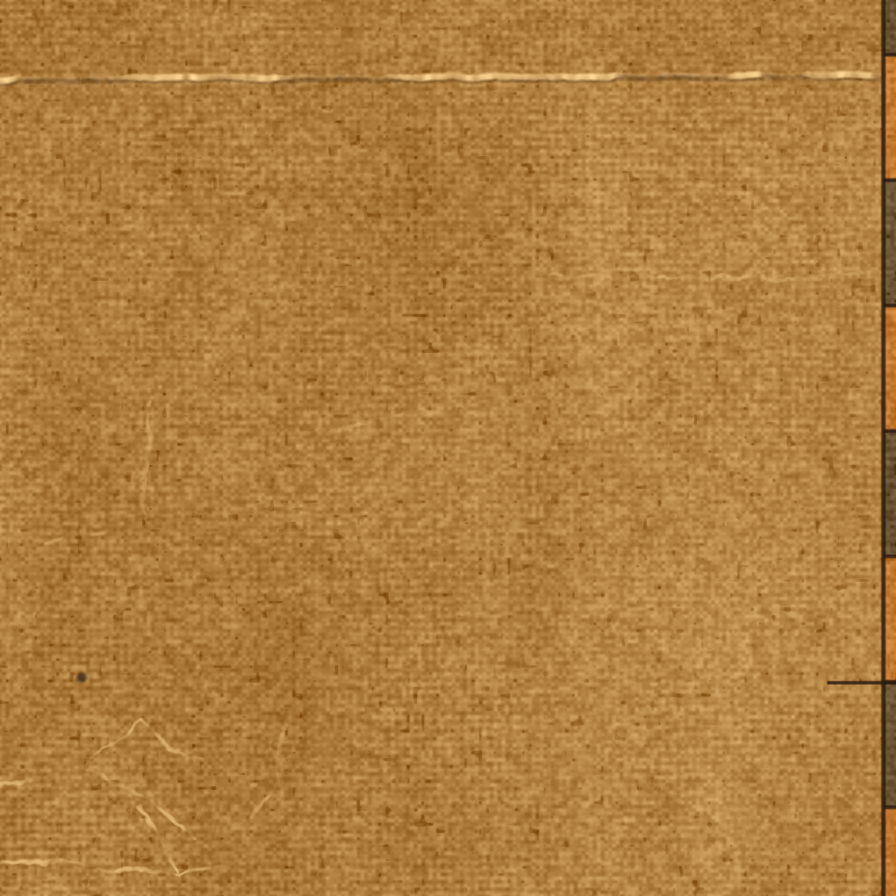
A three.js fragment shader for this texture:

```glsl
varying vec2 vUv;

#define CLOTH vec3(0.688, 0.495, 0.246)
#define TONE_STEP vec3(0.060, 0.065, 0.066)
#define CREASE vec3(0.96, 0.80, 0.54)
#define INK vec3(0.16, 0.10, 0.06)
#define BLOCK_ORANGE vec3(0.76, 0.46, 0.16)
#define BLOCK_GREY vec3(0.40, 0.31, 0.18)
#define THREADS vec2(96.0, 106.0)
#define BORDER_X 0.986
#define BLOCK_HEIGHT 0.140
#define TICK_Y 0.238

float hash(vec2 p) {
  vec3 q = fract(vec3(p.xyx) * 0.1031);
  q += dot(q, q.yzx + 33.33);
  return fract((q.x + q.y) * q.z);
}

float noise(vec2 p) {
  vec2 i = floor(p), f = fract(p);
  f = f * f * (3.0 - 2.0 * f);
  return mix(mix(hash(i), hash(i + vec2(1.0, 0.0)), f.x),
             mix(hash(i + vec2(0.0, 1.0)), hash(i + 1.0), f.x), f.y);
}

float fbm(vec2 p) {
  float sum = 0.0, amp = 0.5;
  for (int i = 0; i < 4; i++) {
    sum += amp * noise(p);
    p = p * 2.03 + 17.0;
    amp *= 0.5;
  }
  return sum / 0.9375;
}

float segment(vec2 p, vec2 a, vec2 b) {
  vec2 ab = b - a;
  return length(p - a - ab * clamp(dot(p - a, ab) / dot(ab, ab), 0.0, 1.0));
}

float stroke(float dist, float width) {
  return 1.0 - smoothstep(width * 0.3, width + 0.0015, dist);
}

// Thin crack with worn gaps along its length
float crack(vec2 p, vec2 a, vec2 b) {
  float wear = smoothstep(0.22, 0.75, noise(p * 65.0 + 9.0));
  return stroke(segment(p, a, b), 0.0019) * (0.25 + 0.75 * wear);
}

// Tone of the cloth, in steps around its middle colour
float clothTone(vec2 uv) {
  vec2 bent = uv + 0.003 * vec2(noise(uv * 22.0), noise(uv * 22.0 + 40.0));
  vec2 weave = sin(6.2832 * bent * THREADS);
  float weaveFade = 0.5 + noise(uv * 11.0 + 70.0);
  float tone = weaveFade * (0.34 * weave.y + 0.20 * weave.x);
  tone += 2.3 * (noise(uv * vec2(235.0, 250.0)) - 0.5);
  tone += 1.3 * (noise(uv * vec2(95.0, 130.0) + 31.0) - 0.5);
  tone += 1.7 * (fbm(uv * 4.0 + 5.0) - 0.5);
  tone += 0.7 * (noise(vec2(uv.x * 15.0, uv.y * 2.5)) - 0.5);
  tone += 0.55 * (uv.x - 0.5);
  tone -= 1.8 * smoothstep(0.82, 0.97, noise(uv * 125.0 + 83.0));
  return tone;
}

float cracks(vec2 uv) {
  vec2 p = uv + 0.022 * (vec2(fbm(uv * 26.0), fbm(uv * 26.0 + 50.0)) - 0.5);
  float faint = crack(p, vec2(0.59, 0.690), vec2(0.68, 0.699));
  faint = max(faint, crack(p, vec2(0.68, 0.699), vec2(0.86, 0.686)));
  faint = max(faint, crack(p, vec2(0.86, 0.686), vec2(0.98, 0.698)));
  faint = max(faint, crack(p, vec2(0.33, 0.500), vec2(0.42, 0.537)));
  faint = max(faint, crack(p, vec2(0.42, 0.537), vec2(0.49, 0.541)));
  faint = max(faint, crack(p, vec2(0.17, 0.550), vec2(0.16, 0.420)));
  faint = max(faint, crack(p, vec2(0.05, 0.395), vec2(0.12, 0.408)));
  faint = max(faint, crack(p, vec2(0.32, 0.195), vec2(0.31, 0.125)));
  faint = max(faint, crack(p, vec2(0.31, 0.125), vec2(0.28, 0.085)));
  float strong = crack(p, vec2(0.10, 0.145), vec2(0.15, 0.190));
  strong = max(strong, crack(p, vec2(0.15, 0.190), vec2(0.22, 0.150)));
  strong = max(strong, crack(p, vec2(0.10, 0.140), vec2(0.17, 0.108)));
  strong = max(strong, crack(p, vec2(0.17, 0.108), vec2(0.22, 0.065)));
  strong = max(strong, crack(p, vec2(0.16, 0.100), vec2(0.20, 0.025)));
  strong = max(strong, crack(p, vec2(0.00, 0.043), vec2(0.18, 0.024)));
  strong = max(strong, crack(p, vec2(0.18, 0.024), vec2(0.25, 0.034)));
  strong = max(strong, crack(p, vec2(0.00, 0.124), vec2(0.04, 0.127)));
  return max(0.38 * faint, 0.65 * strong);
}

void main() {
  vec2 uv = vUv;
  float tone = clothTone(uv);
  vec3 color = CLOTH + TONE_STEP * tone;
  color = mix(color, CREASE, cracks(uv));

  // Worn fold across the top, with a shadow beneath
  float foldY = 0.912 + 0.005 * uv.x + 0.006 * (fbm(uv.xx * vec2(40.0, 7.0)) - 0.5);
  float wear = smoothstep(0.3, 0.75, noise(vec2(uv.x * 24.0, 3.0)));
  float chips = 0.35 + 0.65 * noise(uv * vec2(130.0, 60.0));
  color = mix(color, INK, 0.38 * chips * stroke(abs(uv.y - foldY + 0.003), 0.004));
  color = mix(color, CREASE, chips * (0.3 + 0.9 * wear) * stroke(abs(uv.y - foldY), 0.0015 + 0.003 * wear));

  // Border of alternating blocks at the right
  float row = (0.939 - uv.y) / BLOCK_HEIGHT;
  float odd = mod(floor(row), 2.0);
  vec3 block = mix(BLOCK_ORANGE, BLOCK_GREY, odd) + TONE_STEP * tone * 0.8;
  float gap = abs(fract(row + 0.5) - 0.5) * BLOCK_HEIGHT;
  block = mix(block, INK, 0.85 * stroke(gap, 0.002));
  color = mix(color, block, smoothstep(-0.001, 0.001, uv.x - BORDER_X));
  color = mix(color, INK, 0.85 * stroke(abs(uv.x - BORDER_X), 0.0025));

  // Ink tick and a small stain
  color = mix(color, INK, 0.85 * stroke(segment(uv, vec2(0.925, TICK_Y), vec2(1.0, TICK_Y)), 0.0018));
  color = mix(color, INK, 0.7 * stroke(length(uv - vec2(0.091, 0.244)), 0.007));

  gl_FragColor = vec4(clamp(color, 0.0, 1.0), 1.0);
}
```
